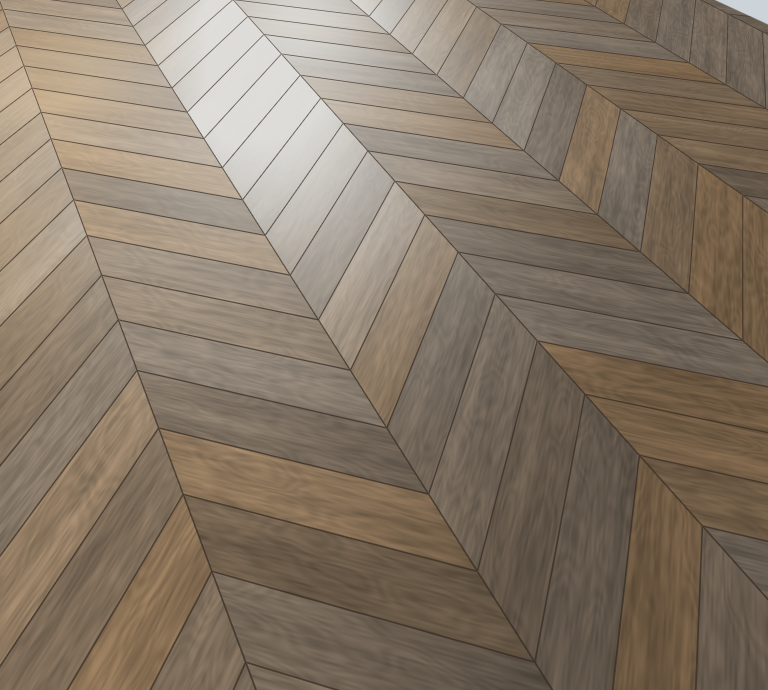
Reproduce this pattern procedurally as a Shadertoy shader.

```glsl
// Oak chevron parquet seen in perspective, with window light glancing off the boards.

// Floor projection, in canvas heights measured from the top left
const vec2  VANISH      = vec2(-0.2435, -0.652);
const float SEAM_ORIGIN = 0.372;    // ray slope of the first seam
const float SEAM_STEP   = 0.26;     // ray slope between seams
const float DEPTH_SCALE = 18.116;   // boards per unit of inverse depth
const float DEPTH_SHIFT = 0.24;
const float FALL        = -1.0;     // board slant in even columns
const float RISE        = 3.57;     // board slant in odd columns

// Finish
const float GAP_HALF   = 0.0008;
const vec3  GAP_COLOR  = vec3(0.20, 0.16, 0.13);
const vec3  OAK_GREY   = vec3(0.45, 0.405, 0.355);
const vec3  OAK_WARM   = vec3(0.49, 0.395, 0.29);
const vec3  OAK_DARK   = vec3(0.37, 0.32, 0.265);
const vec3  SHEEN      = vec3(0.89, 0.89, 0.88);
const vec3  SUN        = vec3(0.88, 0.74, 0.55);
const vec3  SKIRTING   = vec3(0.80, 0.83, 0.85);

float hash(vec2 p) {
    return fract(sin(dot(p, vec2(127.1, 311.7))) * 43758.5453);
}

float noise(vec2 p) {
    vec2 i = floor(p), f = fract(p);
    f = f * f * (3.0 - 2.0 * f);
    return mix(mix(hash(i), hash(i + vec2(1, 0)), f.x),
               mix(hash(i + vec2(0, 1)), hash(i + vec2(1, 1)), f.x), f.y);
}

// Soft elliptical pool of light
float pool(vec2 p, vec2 center, vec2 radius) {
    vec2 q = (p - center) / radius;
    return exp(-dot(q, q));
}

// Continuous zigzag that bends the boards at every seam
float zigzag(float u) {
    float column = floor(u), t = u - column;
    float pairs = floor(column * 0.5);
    float odd = column - 2.0 * pairs;
    return pairs * (FALL + RISE) + mix(FALL * t, FALL + RISE * t, odd);
}

// Distance to the nearest integer line
float lineDistance(float x) {
    return abs(fract(x + 0.5) - 0.5);
}

// Coverage of a thin joint, kept faint when narrower than a pixel
float joint(float d, float halfWidth, float px) {
    return min(clamp((halfWidth - d) / px + 0.5, 0.0, 1.0), 2.0 * halfWidth / px);
}

// Board tone and grain; t runs along the board, v across it
vec3 oak(float t, float v, vec2 board, float footprint) {
    float tone = hash(board), seed = hash(board + 19.7);
    vec3 color = mix(OAK_GREY, OAK_WARM, smoothstep(0.35, 0.95, tone));
    color = mix(color, OAK_DARK, 0.75 * smoothstep(0.45, 1.0, seed));

    vec2 p = vec2(t, fract(v)) + seed * vec2(41.0, 67.0);
    float broad = noise(p * vec2(2.0, 3.0)) - 0.5;
    float warp = noise(p * vec2(3.5, 2.2)) + 0.35 * noise(p * vec2(9.0, 6.0));
    float rings = sin(warp * 30.0 + p.y * 9.0);
    float streaks = noise(p * vec2(4.0, 11.0)) - 0.5;
    float pores = noise(p * vec2(16.0, 32.0)) - 0.5;
    float detail = smoothstep(1.8, 0.5, 30.0 * footprint);
    float ringDetail = smoothstep(0.14, 0.03, footprint);
    float grain = 0.16 * broad + 0.16 * streaks + 0.035 * rings * ringDetail
                + 0.16 * pores * detail;
    return color * (1.0 + grain);
}

void mainImage(out vec4 fragColor, in vec2 fragCoord) {
    float px = 1.0 / iResolution.y;
    vec2 p = vec2(fragCoord.x, iResolution.y - fragCoord.y) * px;

    // Screen to floor: u counts columns, v counts boards
    float depth = p.y - VANISH.y;
    float u = ((p.x - VANISH.x) / depth - SEAM_ORIGIN) / SEAM_STEP;
    float v = DEPTH_SCALE / depth - DEPTH_SHIFT - zigzag(u);
    float column = floor(u);
    float odd = mod(column, 2.0);
    float gradU = length(vec2(dFdx(u), dFdy(u)));
    float gradV = length(vec2(dFdx(v), dFdy(v)));

    // Wood, brighter toward the window side
    vec2 board = vec2(column, floor(v));
    vec3 color = oak(u - column, v, board, gradV);
    color *= mix(1.24, 0.92, smoothstep(0.0, 1.0, p.x));
    color *= mix(1.06, 0.94, p.y);

    // Warm sun patches and cool mirrored window light
    float sun = pool(p, vec2(0.08, 0.11), vec2(0.16, 0.08))
              + 0.7 * pool(p, vec2(0.0, 0.33), vec2(0.13, 0.20));
    color = mix(color, SUN, 0.55 * min(sun, 1.0));
    float wide = pool(p, vec2(0.38, 0.17), vec2(0.36, 0.34));
    float core = pool(p, vec2(0.39, 0.16), vec2(0.21, 0.23));
    float top = pool(p, vec2(0.44, 0.0), vec2(0.16, 0.12));
    float gloss = wide * mix(0.42, 0.58, odd) + core * mix(0.12, 0.42, odd) + 0.5 * top;
    gloss *= 0.92 + 0.16 * hash(board + 7.3);
    color = mix(color, SHEEN, clamp(gloss, 0.0, 0.94));

    // Joints between boards and along the seams
    float halfWidth = GAP_HALF * depth;
    float gap = max(joint(lineDistance(v) / gradV * px, halfWidth, px),
                    joint(lineDistance(u) / gradU * px, halfWidth, px));
    color = mix(color, GAP_COLOR, 0.7 * gap);

    // Pale skirting in the far corner
    float wall = (p.x - 1.036) * 0.46 - p.y;
    color = mix(color, SKIRTING, smoothstep(-px, px, wall));
    fragColor = vec4(color, 1.0);
}
```
